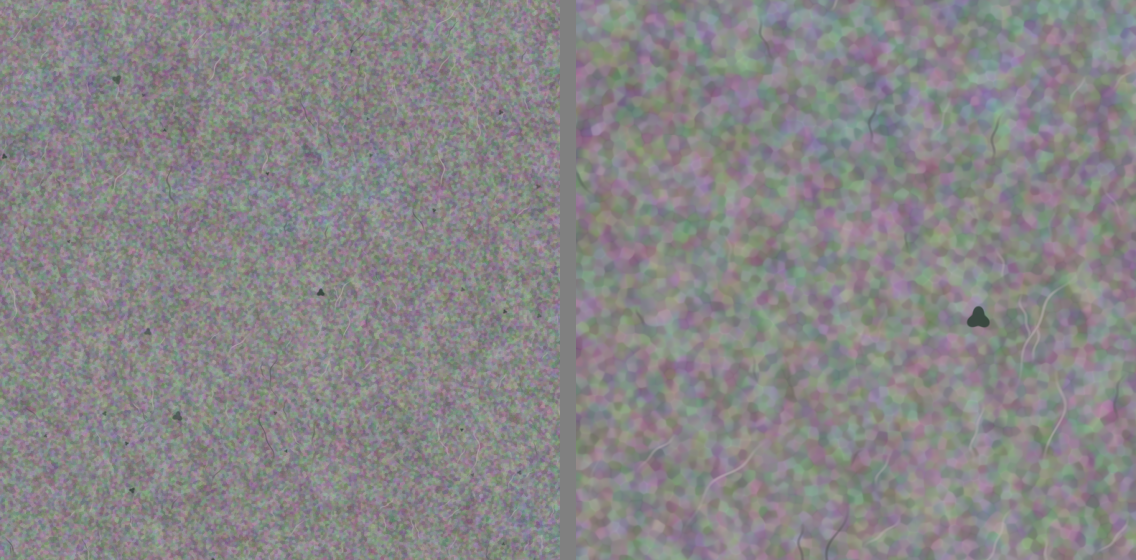
Left: the whole. Right: its middle third, enlarged.
Write a WebGL 1 fragment shader that draws this texture.

```glsl
precision highp float;
// Weathered grey paper: fine coloured grain over faint cloudy stains,
// with thin, mostly upright curled fibres and a few dark specks.
// Grain and stains blend random values around jittered cellular points.
uniform vec2 u_resolution;

const vec3 BASE = vec3(0.533, 0.524, 0.528);
const vec3 GREEN_MAGENTA = vec3(-0.020, 0.033, -0.023);
const vec3 RED_BLUE = vec3(0.018, 0.0, -0.018);
const vec3 MAUVE_STAIN = vec3(-0.036, -0.052, -0.038);
const vec3 BLUE_STAIN = vec3(-0.012, 0.010, 0.030);
const vec3 FIBRE_LIGHT = vec3(0.74, 0.70, 0.71);
const vec3 FIBRE_DARK = vec3(0.32, 0.32, 0.33);
const vec3 SPECK_DARK = vec3(0.18, 0.25, 0.21);
const float COLOUR_CELLS = 135.0;  // colour grains across the canvas
const float FINE_CELLS = 220.0;    // light and dark grains across the canvas
const float FINE_CONTRAST = 0.031;
const float CRINKLE_CONTRAST = 0.017;
const float CLOUD_CONTRAST = 0.006;
const float FIBRE_HALF_WIDTH = 0.0012;
const float FIBRE_TILT = -0.12;
const float DARK_FIBRE_SHARE = 0.28;
const float SPECK_CELLS = 14.0;
const float SPECK_SHARE = 0.16;
const float TAU = 6.2832;

vec3 hash3(vec2 cell) {
  vec3 h = fract(cell.xyx * vec3(0.1031, 0.1030, 0.0973));
  h += dot(h, h.yxz + 33.33);
  return fract((h.xxy + h.yzz) * h.zyx);
}

// Soft cellular noise: three independent values, mean 0 and deviation 1.
vec3 grain(vec2 p, float seed) {
  vec2 home = floor(p);
  vec3 sum = vec3(0.0);
  float power = 0.0;
  for (int y = -1; y <= 1; y++) {
    for (int x = -1; x <= 1; x++) {
      vec2 cell = home + vec2(x, y);
      vec2 d = p - cell - hash3(cell + seed).xy;
      float w = exp(-4.0 * dot(d, d));
      sum += w * (hash3(cell + seed + 71.7) - 0.5);
      power += w * w;
    }
  }
  return 3.46 * sum / sqrt(power + 1e-5);
}

// Curled hairs scattered by cell: x is light coverage, y is dark.
vec2 fibres(vec2 p, float cells, float share, float seed) {
  vec2 q = p * cells;
  vec2 home = floor(q);
  vec2 cover = vec2(0.0);
  float width = (FIBRE_HALF_WIDTH + 0.8 / u_resolution.y) * cells;
  for (int y = -1; y <= 1; y++) {
    for (int x = -1; x <= 1; x++) {
      vec2 cell = home + vec2(x, y);
      vec3 place = hash3(cell + seed);
      vec3 shape = hash3(cell + seed + 57.3);
      float angle = FIBRE_TILT + (shape.x - 0.5) * 1.1;
      float c = cos(angle), s = sin(angle);
      vec2 d = mat2(c, -s, s, c) * (q - cell - place.xy);
      d.x += 0.07 * sin(d.y * 5.0 + shape.z * TAU) + 0.02 * sin(d.y * 17.0 + shape.x * TAU);
      float ends = 1.0 - smoothstep(0.3, 1.0, abs(d.y) / mix(0.2, 0.7, shape.y));
      float hair = ends * (1.0 - smoothstep(0.0, width, abs(d.x))) * step(place.z, share);
      float dark = step(shape.z, DARK_FIBRE_SHARE);
      cover = max(cover, hair * vec2(1.0 - dark, dark));
    }
  }
  return cover;
}

// Rare ragged dots, mostly tiny.
float specks(vec2 p) {
  vec2 q = p * SPECK_CELLS;
  vec2 home = floor(q);
  float edge = 1.2 * SPECK_CELLS / u_resolution.y;
  float cover = 0.0;
  for (int y = -1; y <= 1; y++) {
    for (int x = -1; x <= 1; x++) {
      vec2 cell = home + vec2(x, y);
      vec3 place = hash3(cell + 301.0);
      vec3 shape = hash3(cell + 347.0);
      vec2 d = q - cell - place.xy;
      float radius = mix(0.032, 0.14, pow(shape.x, 6.0));
      radius *= 1.0 + 0.25 * sin(3.0 * atan(d.y, d.x + 1e-5) + shape.y * TAU);
      float spot = 1.0 - smoothstep(radius - edge, radius + edge, length(d));
      cover = max(cover, spot * step(place.z, SPECK_SHARE) * mix(0.5, 1.0, shape.z));
    }
  }
  return cover;
}

void main() {
  vec2 p = gl_FragCoord.xy / u_resolution.y;
  vec2 warped = p + 0.012 * sin(p.yx * 23.0 + vec2(0.6, 2.1));

  // Cloudy stains, broken up by a finer layer.
  vec3 cloud = grain(warped * 6.0, 11.0);
  vec3 patches = grain(warped * 26.0, 23.0);
  vec3 colour = BASE + CLOUD_CONTRAST * (0.5 * cloud.x + patches.x);
  colour += MAUVE_STAIN * smoothstep(0.8, 2.4, cloud.y + 0.6 * patches.y);
  colour += BLUE_STAIN * smoothstep(1.1, 2.5, cloud.z + 0.6 * patches.z);

  // Coloured grain, then upright crinkles and fine light and dark grain.
  vec3 tint = grain(p * COLOUR_CELLS, 37.0);
  vec3 crinkle = grain(vec2(warped.x + 0.25 * p.y, p.y * 0.55) * 95.0, 53.0);
  vec3 fine = grain(p * FINE_CELLS, 91.0);
  colour += GREEN_MAGENTA * (0.8 * tint.x + 0.5 * fine.y);
  colour += RED_BLUE * (0.8 * tint.y + 0.5 * fine.z);
  colour += FINE_CONTRAST * fine.x + CRINKLE_CONTRAST * crinkle.x;

  // Long sparse hairs, short faint ones, and specks.
  vec2 hairs = 0.55 * fibres(warped, 11.0, 0.3, 113.0);
  hairs = max(hairs, 0.42 * fibres(warped, 28.0, 0.32, 167.0));
  hairs *= clamp(0.75 + 0.35 * patches.z, 0.2, 1.0);
  colour = mix(colour, FIBRE_LIGHT, hairs.x);
  colour = mix(colour, FIBRE_DARK, hairs.y);
  colour = mix(colour, SPECK_DARK, 0.9 * specks(p));
  gl_FragColor = vec4(clamp(colour, 0.0, 1.0), 1.0);
}
```
